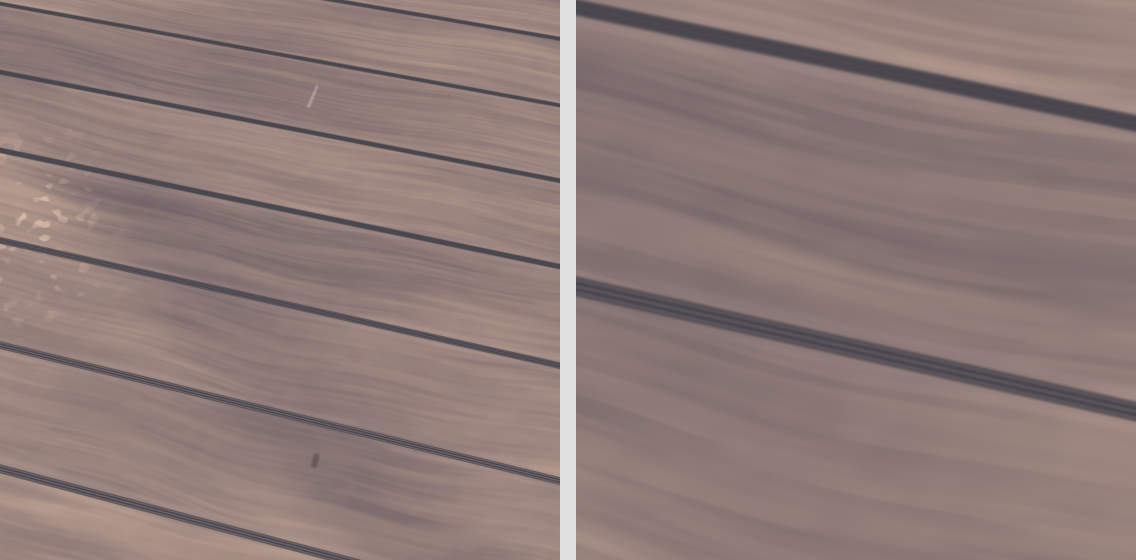
Left: the whole. Right: its middle third, enlarged.
Give the GLSL for this texture, as a Shadertoy shader.

```glsl
vec2 hash2(vec2 p) {
    p = vec2(dot(p, vec2(127.1, 311.7)), dot(p, vec2(269.5, 183.3)));
    return fract(sin(p) * 43758.55);
}

// Smooth cellular noise: random cell values blended by distance
float cellNoise(vec2 p) {
    vec2 cell = floor(p);
    float total = 0.0, weights = 0.0;
    for (int j = -1; j <= 1; j++)
    for (int i = -1; i <= 1; i++) {
        vec2 c = cell + vec2(i, j);
        vec2 toSeed = c + hash2(c) - p;
        float w = exp(-5.0 * dot(toSeed, toSeed));
        total += w * hash2(c + 41.7).x;
        weights += w;
    }
    return total / weights;
}

float segmentDistance(vec2 p, vec2 a, vec2 b) {
    vec2 ab = b - a;
    return length(p - a - ab * clamp(dot(p - a, ab) / dot(ab, ab), 0.0, 1.0));
}

void mainImage(out vec4 fragColor, in vec2 fragCoord) {
    vec2 uv = fragCoord / iResolution.xy;
    uv.y = 1.0 - uv.y;
    float soft = max(1.0 / iResolution.y, 0.0018);

    // Perspective: slide along the seams to the left edge, then count planks
    float spread = 1.0 + 0.1 * uv.x;
    float left = (uv.y - 0.181 * uv.x) / spread;
    float depth = 0.1143 + 0.0619 * left;
    float board = (left - 0.0065) / depth;
    float id = floor(board);
    vec2 seed = hash2(vec2(id, 7.0));

    // Wood grain, stretched along each plank
    float bend = 0.05 * sin(uv.x * 6.0 + seed.x * 6.3) + 0.02 * sin(uv.x * 17.0 + id);
    vec2 along = vec2(uv.x, board + bend);
    vec2 shift = seed * 50.0;
    float patches = cellNoise(along * vec2(3.2, 1.8) + shift);
    float streaks = cellNoise(along * vec2(4.0, 13.0) + shift);
    float fibres = cellNoise(along * vec2(9.0, 36.0) + shift);
    float mottle = cellNoise(uv * vec2(38.0, 60.0));
    float tone = 0.5 + 0.55 * (patches - 0.5) + 0.36 * (streaks - 0.5)
               + 0.26 * (fibres - 0.5) + 0.09 * (mottle - 0.5) + 0.1 * (seed.y - 0.5);

    // Diagonal shade with light to its lower left
    float side = uv.x - 0.08 - 0.78 * (uv.y - 0.33) + 0.06 * (seed.x - 0.5);
    float lower = smoothstep(0.12, 0.34, uv.y);
    tone += lower * 0.2 * (1.0 - smoothstep(-0.08, 0.06, side));
    tone -= lower * 0.26 * exp(-pow((side - 0.13) / 0.13, 2.0));
    tone += 0.1 * smoothstep(0.25, 0.6, side) * lower;
    vec3 color = mix(vec3(0.485, 0.418, 0.428), vec3(0.69, 0.59, 0.54), tone);

    // Worn flecks at the left
    float flecks = smoothstep(0.72, 0.9, cellNoise(uv * vec2(65.0, 85.0) + 9.0));
    float wornArea = exp(-dot((uv - vec2(0.04, 0.41)) * vec2(8.0, 7.0), (uv - vec2(0.04, 0.41)) * vec2(8.0, 7.0)));
    color += vec3(0.16, 0.14, 0.12) * flecks * wornArea;

    // Pale scratch and small dark knot
    float scratch = segmentDistance(uv, vec2(0.566, 0.155), vec2(0.551, 0.19));
    color += 0.13 * (1.0 - smoothstep(0.0005, 0.005, scratch));
    float knot = segmentDistance(uv, vec2(0.565, 0.815), vec2(0.561, 0.83));
    color -= 0.1 * (1.0 - smoothstep(0.002, 0.009, knot));

    // Seams: distance on the canvas, with ribs showing on the near ones
    float gap = (board - round(board)) * depth * depth / 0.1147 * spread;
    float halfWidth = 0.0034 + 0.0054 * max(left, 0.0);
    float lip = exp(-pow((abs(gap) - halfWidth * 1.9) / (halfWidth * 0.7), 2.0));
    color += 0.022 * lip;
    float ribs = (0.5 + 0.5 * cos(gap / halfWidth * 9.4)) * smoothstep(0.2, 0.65, left);
    vec3 seamColor = mix(vec3(0.285, 0.275, 0.305), vec3(0.47, 0.42, 0.43), 0.75 * ribs);
    float seam = 1.0 - smoothstep(halfWidth - soft, halfWidth + soft, abs(gap));
    color = mix(color, seamColor, seam);

    fragColor = vec4(color, 1.0);
}
```
